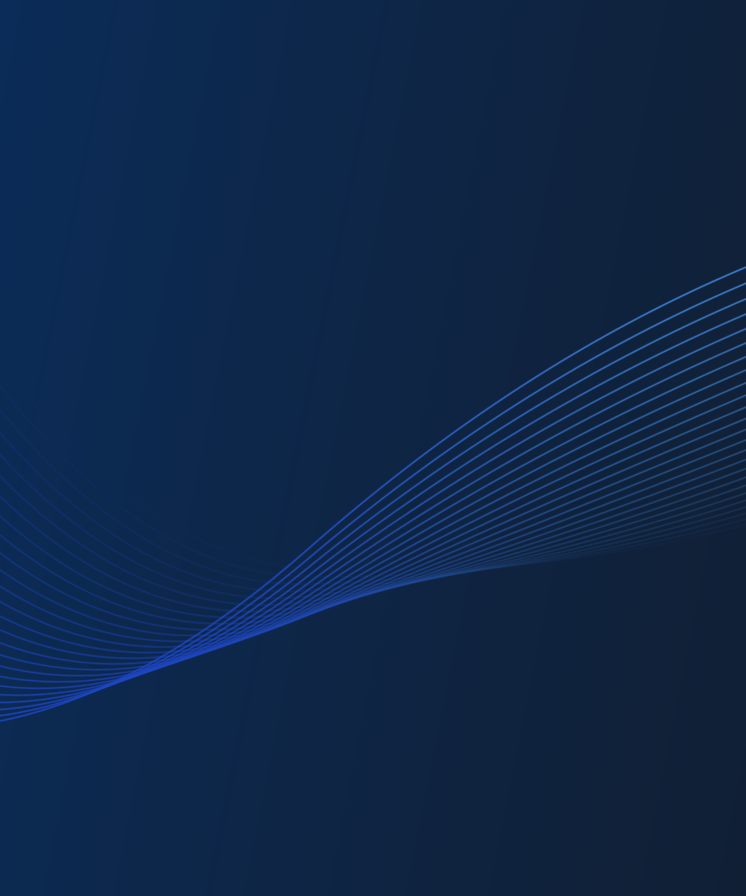
Give the GLSL for this background, as a Shadertoy shader.

```glsl
// Draws a twisting ribbon of fine blue lines over a dark navy gradient.

const int LINE_COUNT = 26;
const float HALF_WIDTH = 0.0009; // fraction of the canvas height

// Cubic from a to b with end slopes slopeA and slopeB, u in 0..1
float hermite(float a, float slopeA, float b, float slopeB, float u) {
    float v = 1.0 - u;
    return a * v * v * (1.0 + 2.0 * u) + slopeA * u * v * v
         + b * u * u * (3.0 - 2.0 * u) - slopeB * u * u * v;
}

// Height of the leading line, rising from left to right
float leadingHeight(float x) {
    const float joint = 0.414;
    float rise = x < joint
        ? hermite(0.0, 0.069, 0.1927, 0.303, x / joint)
        : hermite(0.1927, 0.430, 0.5065, 0.204, (x - joint) / (1.0 - joint));
    return 0.1953 + rise;
}

// Linear and quadratic offsets that fan the lines and fold the ribbon
vec2 fanOffsets(float x) {
    float linear = 0.137 + x * (-1.328 + x * (0.768 - 0.0326 * x));
    float quadratic = 0.293 - 0.130 * x * x;
    return vec2(linear, quadratic);
}

// Ribbon profile at x: leading height, linear and quadratic offsets
vec3 ribbonProfile(float x) {
    return vec3(leadingHeight(x), fanOffsets(x));
}

// Diagonal gradient from royal navy to near black
vec3 backgroundColor(vec2 uv) {
    const vec3 royalNavy = vec3(0.040, 0.175, 0.355);
    const vec3 navy = vec3(0.053, 0.150, 0.283);
    const vec3 midnight = vec3(0.065, 0.122, 0.205);
    float g = (uv.x + 0.24 * (1.0 - uv.y)) / 1.24;
    vec3 color = mix(royalNavy, navy, smoothstep(-0.15, 0.5, g));
    return mix(color, midnight, clamp((g - 0.4) / 0.6, 0.0, 1.0));
}

vec3 lineColor(float x) {
    const vec3 cobalt = vec3(0.115, 0.275, 0.77);
    const vec3 azure = vec3(0.25, 0.53, 0.85);
    return mix(cobalt, azure, smoothstep(0.25, 1.0, x));
}

// Smooth coverage of a thin stroke at the given distance
float strokeCoverage(float dist, float halfWidth, float pixel) {
    return 1.0 - smoothstep(halfWidth - pixel, halfWidth + pixel, dist);
}

void mainImage(out vec4 fragColor, in vec2 fragCoord) {
    vec2 uv = fragCoord / iResolution.xy;
    float pixel = 1.0 / iResolution.y;
    float aspect = iResolution.x / iResolution.y;
    vec3 color = backgroundColor(uv);
    vec3 ink = lineColor(uv.x);

    // Profile and its slope, shared by all lines
    const float stepX = 0.002;
    vec3 profile = ribbonProfile(uv.x);
    vec3 slopes = (ribbonProfile(uv.x + stepX) - ribbonProfile(uv.x - stepX))
                / (2.0 * stepX * aspect);

    // Lines fade out from the leading edge to the trailing edge
    for (int i = LINE_COUNT - 1; i >= 0; i--) {
        float t = float(i) / float(LINE_COUNT - 1);
        vec3 powers = vec3(1.0, t, t * t);
        float slope = dot(slopes, powers);
        float dist = abs(uv.y - dot(profile, powers)) / sqrt(1.0 + slope * slope);
        float opacity = 0.95 * (1.0 - t);
        color = mix(color, ink, opacity * strokeCoverage(dist, HALF_WIDTH, pixel));
    }

    fragColor = vec4(color, 1.0);
}
```
